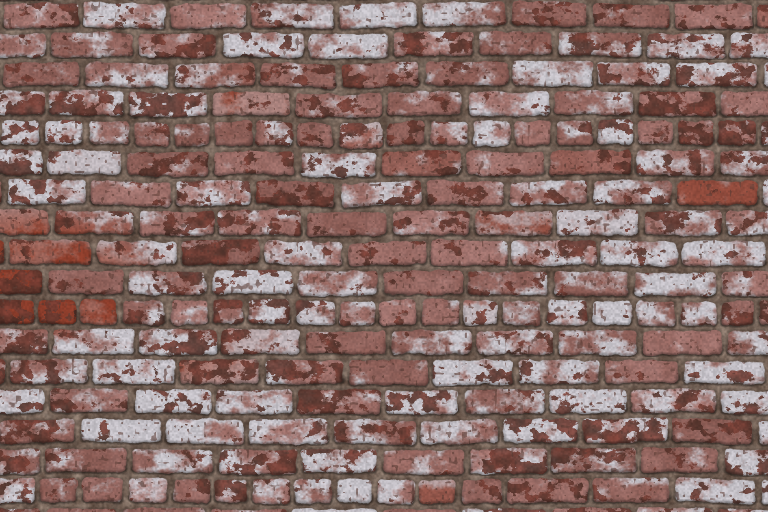
This texture is drawn by a WebGL 2 fragment shader. Its source:

```glsl
#version 300 es
precision highp float;
uniform vec2 u_resolution;
out vec4 fragColor;

float hash(vec2 p) {
  vec3 a = fract(p.xyx * vec3(0.1031, 0.1030, 0.0973));
  a += dot(a, a.yzx + 33.33);
  return fract((a.x + a.y) * a.z);
}

float noise(vec2 p) {
  vec2 i = floor(p), f = fract(p);
  f = f * f * (3.0 - 2.0 * f);
  return mix(mix(hash(i), hash(i + vec2(1, 0)), f.x),
             mix(hash(i + vec2(0, 1)), hash(i + vec2(1, 1)), f.x), f.y);
}

float fbm(vec2 p) {
  float sum = 0.0, amp = 0.5;
  for (int i = 0; i < 5; i++) {
    sum += amp * noise(p);
    p = mat2(1.6, 1.2, -1.2, 1.6) * p + 17.3;
    amp *= 0.52;
  }
  return sum;
}

float roundedBox(vec2 p, vec2 halfSize, float radius) {
  vec2 q = abs(p) - halfSize + radius;
  return length(max(q, 0.0)) + min(max(q.x, q.y), 0.0) - radius;
}

void main() {
  // Wall space: one unit per course, counted from the top
  const float courses = 17.21;
  float pixel = courses / u_resolution.y;
  vec2 wall = vec2(gl_FragCoord.x, u_resolution.y - gl_FragCoord.y) * pixel;
  vec2 p = wall;
  p.y += 0.14 * (noise(wall * vec2(0.35, 0.2)) - 0.5);

  // Running bond with uneven joints; every sixth course is laid in headers
  float row = floor(p.y);
  float along = p.x / 2.84 - 0.55 * mod(row, 2.0) - 0.18 * (hash(vec2(row, 3.0)) - 0.5);
  along += 0.13 * (noise(vec2(along * 1.3 + 20.0, row * 5.3)) - 0.5);
  bool header = mod(row, 6.0) == 4.0 && !(row > 15.0 && along > 6.0);
  float brickLength = header ? 1.42 : 2.84;
  if (header) along *= 2.0;
  vec2 id = vec2(floor(along) + 40.0, row + 7.0);
  vec2 local = (fract(vec2(along, p.y)) - 0.5) * vec2(brickLength, 1.0);

  // Worn brick outline
  vec2 halfSize = vec2(brickLength * 0.5 - 0.08, 0.42) - 0.035 * hash(id + 5.0);
  float d = roundedBox(local, halfSize, 0.14) + 0.16 * (fbm(p * 2.7) - 0.5);
  float soft = max(pixel * 0.7, 0.025);
  float face = 1.0 - smoothstep(-soft, soft, d);

  // Sandy mortar, shaded beneath each brick
  float grit = noise(wall * 13.0);
  vec3 mortar = mix(vec3(0.30, 0.23, 0.19), vec3(0.60, 0.53, 0.48), fbm(wall * 3.5 + 9.0));
  mortar *= 0.88 + 0.24 * grit;
  float nearBrick = 1.0 - smoothstep(0.0, 0.11, d);
  mortar *= 1.0 - nearBrick * mix(0.12, 0.45, smoothstep(-0.1, 0.4, local.y));

  // Clay: dusty pink, with some strongly red bricks toward the lower left
  float tone = hash(id + 11.0);
  vec3 clay = mix(vec3(0.51, 0.33, 0.30), vec3(0.66, 0.48, 0.46),
                  clamp(0.6 * tone + 0.9 * fbm(p * 2.0 + id) - 0.25, 0.0, 1.0));
  float kiln = exp(-dot((wall - vec2(1.0, 10.3)) / vec2(4.5, 2.0),
                        (wall - vec2(1.0, 10.3)) / vec2(4.5, 2.0)));
  float ember = smoothstep(0.88, 1.05, hash(id + 23.0) + 0.55 * kiln);
  clay = mix(clay, vec3(0.55, 0.24, 0.17), ember);

  // Patchy whitewash, its amount varying by brick and by region
  float coat = fbm(p * vec2(1.5, 2.1) + id * 3.7) + 0.50 * (hash(id) - 0.5);
  coat += 0.30 * (noise(wall * 0.22 + 4.0) - 0.5) - 0.25 * kiln;
  coat = smoothstep(0.34, 0.68, coat + 0.10 * (grit - 0.5));
  vec3 color = mix(clay, vec3(0.79, 0.79, 0.82), coat * 0.92 * (1.0 - 0.7 * ember));

  // Flaked dark patches and small pits
  float flake = fbm(p * vec2(2.3, 3.0) + id * 1.9 + 50.0) + 0.30 * (noise(wall * 0.27 + 31.0) - 0.5);
  flake = smoothstep(0.59, 0.66, flake + 0.22 * (hash(id + 37.0) - 0.5));
  color = mix(color, mix(vec3(0.29, 0.18, 0.15), vec3(0.49, 0.25, 0.21), noise(p * 4.0)), flake * 0.88);
  float pits = smoothstep(0.76, 0.90, noise(wall * 9.0 + 70.0));
  color = mix(color, vec3(0.36, 0.24, 0.21), pits * 0.6);

  // Grain, darkened rims and a lit upper edge
  color *= 0.91 + 0.18 * noise(wall * 16.0 + 13.0);
  float rim = smoothstep(-0.13, 0.0, d);
  color *= 1.0 - rim * mix(0.04, 0.32, smoothstep(-0.3, 0.4, local.y));

  fragColor = vec4(mix(mortar, color, face), 1.0);
}
```
